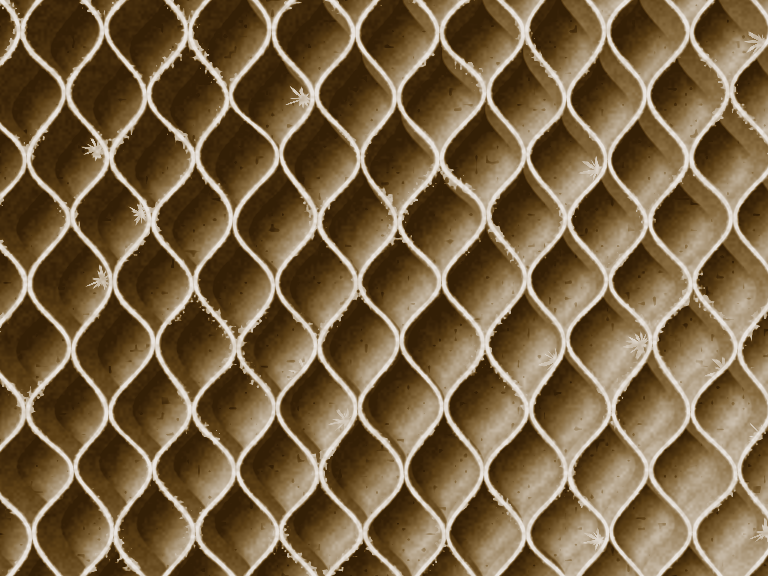
Give the GLSL for this texture, as a WebGL 2 fragment shader.

```glsl
#version 300 es
precision highp float;
// Sepia paper honeycomb: upright wavy sheets touch in turn to form pointed cells.
// Each cell gets a floor seen with parallax, side walls, a slanting shadow,
// frayed pale rims and a few torn tufts. Lengths are in canvas heights.
uniform vec2 u_resolution;
out vec4 fragColor;

const float PI = 3.14159265;
const float SHEET_STEP = 0.0721;            // half a cell width
const float WAVE = 0.2175;                  // full cell height
const float SWING = 0.0327;                 // sideways amplitude of a sheet
const vec2 ORIGIN = vec2(0.0855, 0.401);
const float RIM = 0.0046;                   // half width of a paper edge
const float FRAY = 0.011;
const float WARP = 0.017;
const float DEPTH = 0.06;                   // parallax of the cell floors
const vec2 EYE = vec2(0.82, 0.34);
const vec3 DEEP = vec3(0.20, 0.12, 0.025);
const vec3 UMBER = vec3(0.35, 0.24, 0.08);
const vec3 TAN = vec3(0.53, 0.42, 0.25);
const vec3 CREAM = vec3(0.91, 0.89, 0.87);

float hash(vec2 p) {
    vec3 a = fract(vec3(p.xyx) * 0.1031);
    a += dot(a, a.yzx + 33.33);
    return fract((a.x + a.y) * a.z);
}

float noise(vec2 p) {
    vec2 i = floor(p), f = fract(p);
    f = f * f * (3.0 - 2.0 * f);
    return mix(mix(hash(i), hash(i + vec2(1, 0)), f.x),
               mix(hash(i + vec2(0, 1)), hash(i + vec2(1, 1)), f.x), f.y);
}

// Sepia ramp, indexed by its red value
vec3 sepia(float t) {
    vec3 c = mix(DEEP, UMBER, clamp((t - DEEP.r) / (UMBER.r - DEEP.r), 0.0, 1.0));
    c = mix(c, TAN, clamp((t - UMBER.r) / (TAN.r - UMBER.r), 0.0, 1.0));
    return mix(c, CREAM, clamp((t - TAN.r) / (CREAM.r - TAN.r), 0.0, 1.0));
}

float phase(float k, float y) { return PI * (2.0 * y / WAVE + k); }

float sheetX(float k, float y) { return SHEET_STEP * k + SWING * cos(phase(k, y)); }

// Signed distance to sheet k, positive on its right
float sheetDistance(float k, vec2 p) {
    float slope = SWING * 2.0 * PI / WAVE * sin(phase(k, p.y));
    return (p.x - sheetX(k, p.y)) / sqrt(1.0 + slope * slope);
}

// Index of the sheet just left of p
float cellColumn(vec2 p) {
    float k = floor(p.x / SHEET_STEP);
    return k - float(p.x < sheetX(k, p.y)) + float(p.x > sheetX(k + 1.0, p.y));
}

// Torn paper: a spiky blot opening to the left, around offset o
float tuft(vec2 o, float seed, float px) {
    float angle = atan(o.y, -o.x);
    float spikes = noise(vec2(angle * 6.0, seed * 91.0));
    float reach = 0.006 + 0.032 * spikes * spikes * (0.6 + 0.4 * cos(angle));
    return 1.0 - smoothstep(-0.002, px, length(o) - reach);
}

void main() {
    vec2 p = gl_FragCoord.xy / u_resolution.y;
    float px = 1.5 / u_resolution.y;

    // Slightly skewed and uneven lattice
    vec2 q = p - ORIGIN;
    q.x += (0.019 - 0.011 * p.x) * q.y;
    q += WARP * (vec2(noise(p * 7.0), noise(p * 7.0 + 40.0)) - 0.5);
    float k = cellColumn(q);
    float row = floor(q.y / WAVE + 0.5 * k);
    float seed = hash(vec2(k, row) + 70.0);
    float grain = noise(p * 190.0) + 0.7 * noise(p * 75.0) - 0.85;

    // Floor: shadow from the upper left, light at the lower right
    vec2 g = q + DEPTH * (p - EYE);
    vec2 local = vec2(g.x / SHEET_STEP - k - 0.5,
                      2.0 * (g.y / WAVE + 0.5 * (k - 1.0) - row));
    float left = sheetDistance(k, g), right = -sheetDistance(k + 1.0, g);
    float inside = min(left, right) - 0.004;
    float light = smoothstep(-0.72, 0.92, 0.75 * local.x - local.y + 0.2 * (seed - 0.5));
    float tone = mix(0.21, 0.81, light);
    tone *= 0.84 + 0.16 * smoothstep(0.0, 0.022, inside);
    tone -= 0.12 * smoothstep(0.86, 0.97, noise(p * 110.0 + 9.0));

    // Side walls seen beyond the floor
    float side = left < right ? -1.0 : 1.0;
    float wallTone = clamp(0.43 + 0.16 * side - 0.2 * local.y, 0.24, 0.74);
    tone = mix(wallTone, tone, smoothstep(-px, px, inside));
    tone += 0.06 * grain;

    // Tufts hang on some right-hand walls, more often towards the right
    float torn = step(0.90 - 0.13 * p.x, seed);
    vec2 root = vec2(0.74, -0.5 + 0.7 * fract(seed * 57.0));
    vec2 cell = vec2(q.x / SHEET_STEP - k - 0.5,
                     2.0 * (q.y / WAVE + 0.5 * (k - 1.0) - row));
    vec2 offset = (cell - root) * vec2(SHEET_STEP, 0.5 * WAVE);
    float paper = torn * tuft(offset, seed, px);
    tone = mix(tone, 0.83 + 0.1 * grain, 0.9 * paper);

    // Pale rims with patchy frayed fibres
    float edge = min(sheetDistance(k, q), -sheetDistance(k + 1.0, q));
    float patchy = smoothstep(0.45, 0.85, noise(p * 16.0 + 5.0));
    float fibre = pow(noise(p * 210.0 + 17.0), 3.0) * (0.15 + patchy);
    float width = RIM * (0.82 + 0.36 * noise(p * 55.0)) + FRAY * fibre;
    float rim = 1.0 - smoothstep(width - px, width + px, edge);
    float rimTone = mix(0.89, 0.75, smoothstep(0.3, 1.2, edge / RIM)) + 0.08 * grain;
    tone = mix(tone, rimTone, rim);

    fragColor = vec4(sepia(tone), 1.0);
}
```
